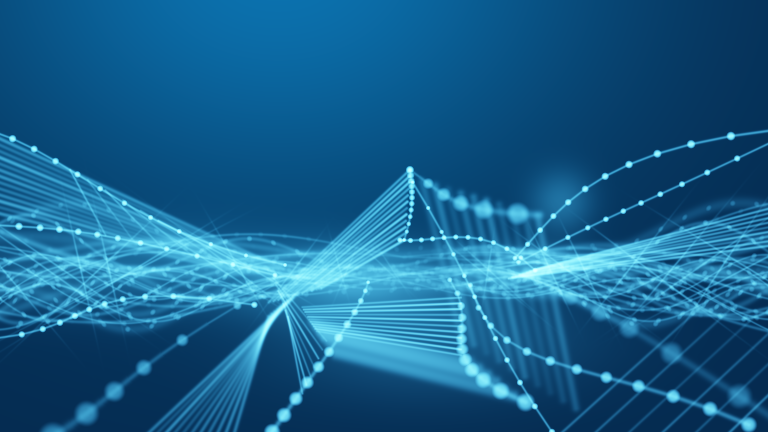
Reproduce this background procedurally as a WebGL 2 fragment shader.

```glsl
#version 300 es
precision highp float;
uniform vec2 u_resolution;
out vec4 outColor;

// The canvas is 16 by 9 units
const float HEIGHT = 9.0;
const vec3 DEEP = vec3(0.018, 0.165, 0.31);
const vec3 SKY = vec3(0.045, 0.45, 0.69);
const vec3 TINT = vec3(0.27, 0.85, 1.3);
const vec2 SKY_CENTER = vec2(5.8, 10.0);
const vec2 SKY_REACH = vec2(7.2, 5.8);
const vec2 HUB = vec2(8.4, 3.4);
const float THREAD = 0.022;
const float TAPER = 0.4;
const float GAIN = 1.3;
const int BEADS = 11;
const int RIBBONS = 30;
float pixel;

vec2 hash2(float n) {
    vec3 q = fract(n * vec3(0.1031, 0.1030, 0.0973));
    q += dot(q, q.yzx + 33.33);
    return fract((q.xx + q.yz) * q.zy);
}
// Distance to a segment, and the position along it
vec2 segment(vec2 p, vec2 a, vec2 b) {
    vec2 d = b - a;
    float h = clamp(dot(p - a, d) / dot(d, d), 0.0, 1.0);
    return vec2(length(p - a - d * h), h);
}
// Soft stroke that dims when thinner than a pixel
float stroke(float dist, float width) {
    float w = max(width, 0.65 * pixel);
    return exp(-dist * dist / (w * w)) * width / w;
}
float disc(float dist, float radius) {
    float soft = 0.4 * radius + 0.5 * pixel;
    return 1.0 - smoothstep(radius - soft, radius + soft, dist);
}
float haze(vec2 p, vec2 center, vec2 reach) {
    vec2 q = (p - center) / reach;
    return exp(-dot(q, q));
}
// Cubic through the four columns of c
vec2 cubic(mat4x2 c, float t) {
    float s = 3.0 * t, a = s - 1.0, b = s - 2.0, d = s - 3.0;
    return c * vec4(-a * b * d / 6.0, s * b * d / 2.0, -s * a * d / 2.0, s * a * b / 6.0);
}
// Curve with beads whose radius runs from size.x to size.y; large beads are sparse
float beaded(vec2 p, mat4x2 c, vec2 size, float level) {
    float line = 0.0, beads = 0.0;
    int stride = max(size.x, size.y) > 0.19 ? 2 : 1;
    vec2 last = c[0];
    for (int i = 0; i <= BEADS; i++) {
        float t = float(i) / float(BEADS), radius = mix(size.x, size.y, t);
        vec2 q = cubic(c, t);
        if (i > 0) line = max(line, stroke(segment(p, last, q).x, THREAD + 0.4 * max(radius - 0.06, 0.0)));
        if (i % stride == 0) beads = max(beads, disc(length(p - q), radius) / (0.5 + 3.0 * radius));
        last = q;
    }
    return level * (0.7 * line + 1.5 * beads);
}
// Strands joining two straight edges, each given by its two ends
float fan(vec2 p, vec4 from, vec4 to, int count, float width, float level) {
    float sum = 0.0;
    for (int i = 0; i < count; i++) {
        float t = float(i) / float(count - 1);
        vec2 s = segment(p, mix(from.xy, from.zw, t), mix(to.xy, to.zw, t));
        sum += stroke(s.x, width) * (0.5 + hash2(float(i) + from.x).x) * (1.0 - TAPER * s.y);
    }
    return level * sum;
}
// Wavy strands that widen away from the hub, with beads and slanted cross threads
float ribbons(vec2 p) {
    float sum = 0.0, away = abs(p.x - HUB.x), spread = 0.3 + 0.11 * away;
    float envelope = haze(p, vec2(p.x, HUB.y), vec2(0.8 * spread + 0.1));
    for (int i = 0; i < RIBBONS; i++) {
        vec2 h = hash2(float(i) + 3.0), k = hash2(float(i) + 70.0);
        float wave = 1.8 * h.x - 0.9 + 0.5 * sin(p.x * (0.4 + h.y) + 6.3 * k.x);
        float dy = p.y - HUB.y - spread * wave;
        float cell = (fract(2.0 * p.x + k.x) - 0.5) / 2.0;
        sum += stroke(dy, mix(THREAD, 0.12, k.y * k.y)) * mix(0.8, 0.3, k.y);
        sum += disc(length(vec2(cell, dy)), 0.045) * h.y;
        float slope = 4.0 * k.y - 2.0, dx = p.x - 16.0 * k.x - slope * (p.y - HUB.y);
        sum += stroke(dx / sqrt(1.0 + slope * slope), THREAD) * envelope;
    }
    return sum * mix(0.2, 0.45, smoothstep(0.5, 3.0, away));
}
void main() {
    pixel = HEIGHT / u_resolution.y;
    vec2 p = gl_FragCoord.xy * pixel;
    vec3 color = mix(DEEP, SKY, haze(p, SKY_CENTER, SKY_REACH));
    // Diffuse glows along the horizon
    float light = ribbons(p) + 0.25 * haze(p, vec2(2.6, 3.4), vec2(3.6, 0.8));
    light += 0.5 * haze(p, vec2(7.4, 3.1), vec2(1.9, 0.7)) + 0.2 * haze(p, vec2(9.0, 2.0), vec2(3.0, 1.2));
    light += 0.5 * haze(p, vec2(11.2, 3.4), vec2(1.3, 0.4)) + 0.3 * haze(p, vec2(11.7, 4.8), vec2(0.6));
    // Sheets of strands
    light += fan(p, vec4(-0.2, 6.2, -0.2, 4.6), vec4(5.9, 3.4, 4.6, 3.4), 13, 0.04, 0.5);
    light += fan(p, vec4(1.46, 5.46, 3.3, 4.4), vec4(2.2, 4.1, 5.2, 3.4), 6, THREAD, 0.6);
    light += fan(p, vec4(6.2, 2.9, 5.6, 2.4), vec4(2.8, -0.3, 4.8, -0.3), 11, 0.04, 0.5);
    light += fan(p, vec4(5.7, 3.2, 6.0, 2.4), vec4(6.8, 1.9, 6.3, 0.8), 7, THREAD, 0.7);
    light += fan(p, vec4(8.54, 5.46, 8.42, 4.0), vec4(5.6, 2.7, 6.7, 3.0), 12, 0.028, 0.9);
    light += fan(p, vec4(9.6, 2.8, 9.6, 1.6), vec4(6.3, 2.6, 6.6, 2.1), 11, THREAD, 1.0);
    light += fan(p, vec4(6.5, 2.3, 7.0, 1.6), vec4(9.8, 1.5, 10.9, 0.65), 7, 0.09, 0.4);
    light += fan(p, vec4(8.8, 5.2, 11.2, 4.5), vec4(9.6, 2.0, 12.0, 0.5), 10, 0.08, 0.25);
    light += fan(p, vec4(10.6, 3.2, 11.2, 3.4), vec4(16.2, 3.9, 16.2, 4.7), 9, 0.025, 0.8);
    light += fan(p, vec4(11.5, -0.2, 15.0, -0.2), vec4(14.6, 2.6, 17.5, 2.2), 6, 0.03, 0.3);
    // Beaded curves
    light += beaded(p, mat4x2(-0.2, 6.28, 1.46, 5.46, 3.33, 4.37, 5.94, 3.48), vec2(0.06, 0.03), 1.0);
    light += beaded(p, mat4x2(-0.1, 4.31, 1.5, 4.19, 3.1, 3.9, 5.73, 3.27), vec2(0.06, 0.04), 1.0);
    light += beaded(p, mat4x2(-0.1, 1.95, 1.46, 2.37, 2.7, 2.79, 5.3, 2.65), vec2(0.05), 0.9);
    light += beaded(p, mat4x2(1.1, -0.1, 2.29, 0.77, 3.5, 1.71, 5.7, 3.06), vec2(0.24, 0.05), 0.35);
    light += beaded(p, mat4x2(7.67, 3.12, 7.29, 2.33, 6.56, 1.25, 5.67, 0.0), vec2(0.03, 0.13), 0.8);
    light += beaded(p, mat4x2(8.54, 5.46, 8.58, 5.04, 8.56, 4.58, 8.42, 4.0), vec2(0.06, 0.03), 0.8);
    light += beaded(p, mat4x2(8.54, 5.46, 9.19, 4.98, 9.9, 4.67, 11.25, 4.52), vec2(0.06, 0.2), 0.5);
    light += beaded(p, mat4x2(8.33, 4.0, 9.17, 4.04, 10.1, 4.0, 11.15, 3.37), vec2(0.04), 1.0);
    light += beaded(p, mat4x2(8.6, 5.2, 9.6, 3.4, 10.4, 1.8, 11.5, 0.0), vec2(0.03, 0.05), 0.9);
    light += beaded(p, mat4x2(9.37, 3.17, 9.63, 2.23, 9.73, 1.44, 10.95, 0.62), vec2(0.04, 0.15), 0.7);
    light += beaded(p, mat4x2(9.8, 3.06, 10.83, 1.75, 12.85, 1.08, 15.6, 0.15), vec2(0.04, 0.13), 0.7);
    light += beaded(p, mat4x2(11.0, 3.3, 12.4, 2.54, 13.65, 1.85, 16.4, 0.1), vec2(0.12, 0.22), 0.25);
    light += beaded(p, mat4x2(10.73, 3.62, 11.73, 4.69, 13.29, 5.65, 16.2, 6.3), vec2(0.04, 0.07), 1.0);
    light += beaded(p, mat4x2(10.8, 3.54, 12.5, 4.375, 13.9, 5.02, 16.1, 6.05), vec2(0.04, 0.05), 0.9);
    // Soft blend of the light over the backdrop
    color += (1.0 - color) * (1.0 - exp(-GAIN * light * TINT));
    outColor = vec4(color, 1.0);
}
```
